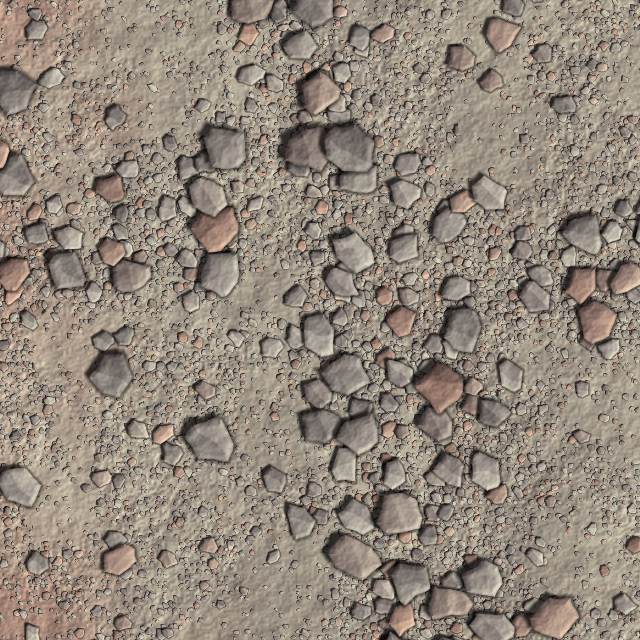
Write a WebGL 2 fragment shader that draws this texture.

```glsl
#version 300 es
precision highp float;
// Dry sandy ground with grit, pebbles and clusters of angular rocks.

uniform vec2 u_resolution;
out vec4 fragColor;

const float TAU = 6.2831853;
const vec2 LIGHT = vec2(0.80, -0.60);      // direction towards the sun
const vec3 DARK = vec3(0.15, 0.12, 0.13);
const vec3 MID = vec3(0.60, 0.56, 0.51);
const vec3 PALE = vec3(0.89, 0.86, 0.75);
const vec3 RED_TINT = vec3(1.08, 0.93, 0.91);
const vec3 COOL_TINT = vec3(0.98, 0.99, 1.03);
const float GROUND_TONE = 0.67;
const float GRAIN_CONTRAST = 0.34;
const float SHADOW_DEPTH = 0.72;
const float SHADOW_LENGTH = 0.28;          // in stone radii
const float ROCK_CELLS = 13.5;             // rock cells across the canvas
const int SIDES = 6;

vec2 hash2(vec2 p) {
    vec3 q = fract(vec3(p.xyx) * vec3(0.1031, 0.1030, 0.0973));
    q += dot(q, q.yzx + 33.33);
    return fract((q.xx + q.yz) * q.zy);
}

float noise(vec2 p) {
    vec2 i = floor(p), f = fract(p);
    f = f * f * (3.0 - 2.0 * f);
    return mix(mix(hash2(i).x, hash2(i + vec2(1, 0)).x, f.x),
               mix(hash2(i + vec2(0, 1)).x, hash2(i + vec2(1, 1)).x, f.x), f.y);
}

float fbm(vec2 p) {
    float sum = 0.0, amp = 0.5;
    for (int i = 0; i < 4; i++) {
        sum += amp * noise(p);
        p = mat2(1.6, 1.2, -1.2, 1.6) * p + 7.3;
        amp *= 0.5;
    }
    return sum;
}

// Sunlit bumps: noise difference along the light direction
float relief(vec2 p, float freq) {
    return noise(p * freq) - noise(p * freq + LIGHT * 0.7);
}

vec3 ramp(float tone) {
    tone = clamp(tone, 0.0, 1.0);
    return tone < 0.6 ? mix(DARK, MID, tone / 0.6) : mix(MID, PALE, (tone - 0.6) / 0.4);
}

float segment(vec2 p, vec2 a, vec2 b) {
    vec2 ab = b - a;
    return length(p - a - ab * clamp(dot(p - a, ab) / dot(ab, ab), 0.0, 1.0));
}

// How crowded with stones a place is, 0 to 1
float crowding(vec2 p) {
    float d = segment(p, vec2(0.40, 0.95), vec2(0.62, 0.62));
    d = min(d, segment(p, vec2(0.60, 0.58), vec2(0.70, 0.06)) - 0.07);
    d = min(d, segment(p, vec2(0.62, 0.54), vec2(1.00, 0.58)));
    d = min(d, segment(p, vec2(0.02, 0.60), vec2(0.31, 0.66)) - 0.02);
    return 1.0 - smoothstep(0.03, 0.13, d + 0.10 * (noise(p * 9.0) - 0.5));
}

// Signed distance to an angular stone of unit radius; also gives the nearest side
float stoneShape(vec2 q, vec2 id, out vec2 side) {
    float d = -9.0, turn = hash2(id + 5.1).x * TAU;
    side = vec2(0.0);
    for (int i = 0; i < SIDES; i++) {
        vec2 h = hash2(id * 1.7 + float(i) * 11.3);
        float a = turn + (float(i) + 0.7 * (h.x - 0.5)) * TAU / float(SIDES);
        vec2 dir = vec2(cos(a), sin(a));
        float e = dot(q, dir) - mix(0.68, 1.0, h.y);
        if (e > d) { d = e; side = dir; }
    }
    return max(d, length(q) - 1.08);
}

// Paints one layer of stones with their shadows, cell by cell
void stones(inout vec3 col, vec2 p, float cells, float lone, float crowded, float lift, float grain) {
    vec2 home = floor(p * cells);
    vec2 wobble = vec2(noise(p * cells * 4.0), noise(p * cells * 4.0 + 40.0)) - 0.5;
    for (int j = -1; j <= 1; j++)
    for (int i = -1; i <= 1; i++) {
        vec2 cell = home + vec2(i, j), id = cell + cells * 3.0;
        vec2 kind = hash2(id), look = hash2(id + 91.7);
        vec2 centre = cell + 0.5 + 0.6 * (hash2(id + 23.9) - 0.5);
        float size = mix(0.32, 0.60, look.x);
        vec2 q = (p * cells - centre) / size;
        if (dot(q, q) > 4.0 || kind.x > mix(lone, crowded, crowding(centre / cells))) continue;

        float a = kind.y * TAU;
        vec2 axis = vec2(cos(a), sin(a)), side, unused;
        q += axis * dot(q, axis) * 0.35 * look.y + wobble * 0.16;
        float d = stoneShape(q, id, side);
        float shadowEdge = stoneShape(q + LIGHT * SHADOW_LENGTH, id, unused);
        float blur = 1.5 * cells / (size * u_resolution.y);

        // Cast shadow and contact darkening
        float contact = 1.0 - smoothstep(0.0, 0.22, d);
        float shade = max(1.0 - smoothstep(-0.10, 0.12, shadowEdge), 0.65 * contact);
        col *= 1.0 - SHADOW_DEPTH * shade;

        // Tilted top facets, bevelled sides and rough surface
        float ridge = dot(q, axis.yx) + 0.3 * (look.y - 0.5) + wobble.x * 0.3;
        float facet = smoothstep(-0.06, 0.06, ridge) - 0.5;
        float bevel = smoothstep(-0.32, -0.10, d);
        float tone = mix(0.46, 0.70, look.y) + lift + 0.14 * facet * sign(dot(axis.yx, LIGHT));
        tone += 0.24 * bevel * dot(side, LIGHT) + grain * 0.6;
        tone -= 0.14 * smoothstep(-0.10, 0.0, d);
        vec3 tint = mix(COOL_TINT, RED_TINT, smoothstep(0.55, 1.0, kind.y));
        col = mix(col, ramp(tone) * tint, 1.0 - smoothstep(-blur, blur, d * 2.0));
    }
}

void main() {
    vec2 p = gl_FragCoord.xy / u_resolution.y;

    // Sand: broad patches, then fine sunlit grain
    float patches = fbm(p * 5.0);
    float gritty = smoothstep(0.36, 0.56, fbm(p * 9.0 + 31.0));
    float grain = relief(p, 240.0) + 0.8 * relief(p, 120.0);
    float lumps = relief(p, 50.0) + 0.7 * relief(p, 22.0);
    float tone = GROUND_TONE + 0.28 * (patches - 0.47) + 0.12 * lumps;
    tone += GRAIN_CONTRAST * grain * mix(0.55, 1.0, gritty);
    vec3 col = ramp(tone) * mix(RED_TINT, vec3(1.0), smoothstep(0.1, 0.6, p.x + 0.6 * patches));

    // Stones from grit up to rocks
    float rough = 0.22 * grain + 0.20 * lumps + 0.18 * (fbm(p * 45.0) - 0.47);
    stones(col, p, 115.0, 0.15 + 0.40 * gritty, 0.65, 0.12, rough);
    stones(col, p, 62.0, 0.05 + 0.17 * gritty, 0.50, 0.10, rough);
    stones(col, p, 29.0, 0.06, 0.42, 0.05, rough);
    stones(col, p, ROCK_CELLS, 0.10, 0.82, 0.0, rough);

    fragColor = vec4(clamp(col, 0.0, 1.0), 1.0);
}
```
